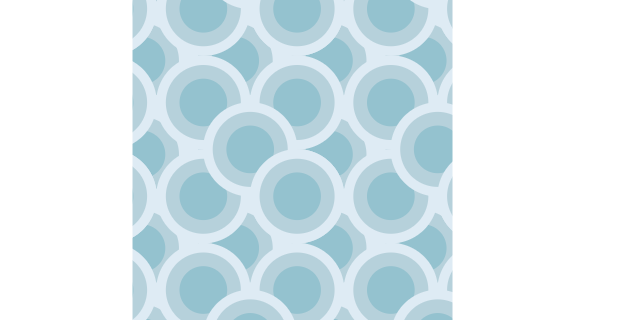
Write a WebGL 2 fragment shader that draws this pattern.

```glsl
#version 300 es
precision highp float;
// A square panel of overlapping ringed discs on a white ground.
// Four periodic layers are painted back to front: shifted discs seen through
// the gaps, the main grid, raised discs on every second cell, and top discs.

#define PITCH 0.29297          // spacing of the main grid, in canvas heights
#define RIM_RADIUS 0.1474
#define BAND_RADIUS 0.1172
#define CORE_RADIUS 0.0745
#define PANEL_LEFT 0.4141
#define PANEL_WIDTH 1.0
#define ANCHOR vec2(0.9284, 0.3867)        // centre of one top disc
#define GAP_SHIFT vec2(-0.0469, -0.0156)   // gap discs, from the cell middle

uniform vec2 u_resolution;
out vec4 fragColor;

const vec3 WHITE = vec3(1.0);
const vec3 RIM_COLOR = vec3(0.87, 0.92, 0.955);
const vec3 BAND_COLOR = vec3(0.715, 0.82, 0.86);
const vec3 CORE_COLOR = vec3(0.58, 0.76, 0.81);

// Coverage of the region where the signed distance is negative.
float fill(float dist, float pixel) {
    return clamp(0.5 - dist / pixel, 0.0, 1.0);
}

// Paints one lattice of ringed discs over the given colour.
vec3 paintDiscs(vec3 color, vec2 p, vec2 center, float period, float pixel) {
    vec2 local = mod(p - center + 0.5 * period, period) - 0.5 * period;
    float r = length(local);
    color = mix(color, RIM_COLOR, fill(r - RIM_RADIUS, pixel));
    color = mix(color, BAND_COLOR, fill(r - BAND_RADIUS, pixel));
    return mix(color, CORE_COLOR, fill(r - CORE_RADIUS, pixel));
}

void main() {
    vec2 p = gl_FragCoord.xy / u_resolution.y;
    float pixel = 1.0 / u_resolution.y;

    // Layers from back to front
    vec2 gapCenter = ANCHOR + 0.5 * PITCH + GAP_SHIFT;
    vec2 raisedCenter = ANCHOR + vec2(-0.5, 0.5) * PITCH;
    vec3 color = RIM_COLOR;
    color = paintDiscs(color, p, gapCenter, PITCH, pixel);
    color = paintDiscs(color, p, ANCHOR, PITCH, pixel);
    color = paintDiscs(color, p, raisedCenter, 2.0 * PITCH, pixel);
    color = paintDiscs(color, p, ANCHOR, 2.0 * PITCH, pixel);

    // Crop to the panel
    float halfWidth = 0.5 * PANEL_WIDTH;
    float panelDist = abs(p.x - PANEL_LEFT - halfWidth) - halfWidth;
    fragColor = vec4(mix(WHITE, color, fill(panelDist, pixel)), 1.0);
}
```
